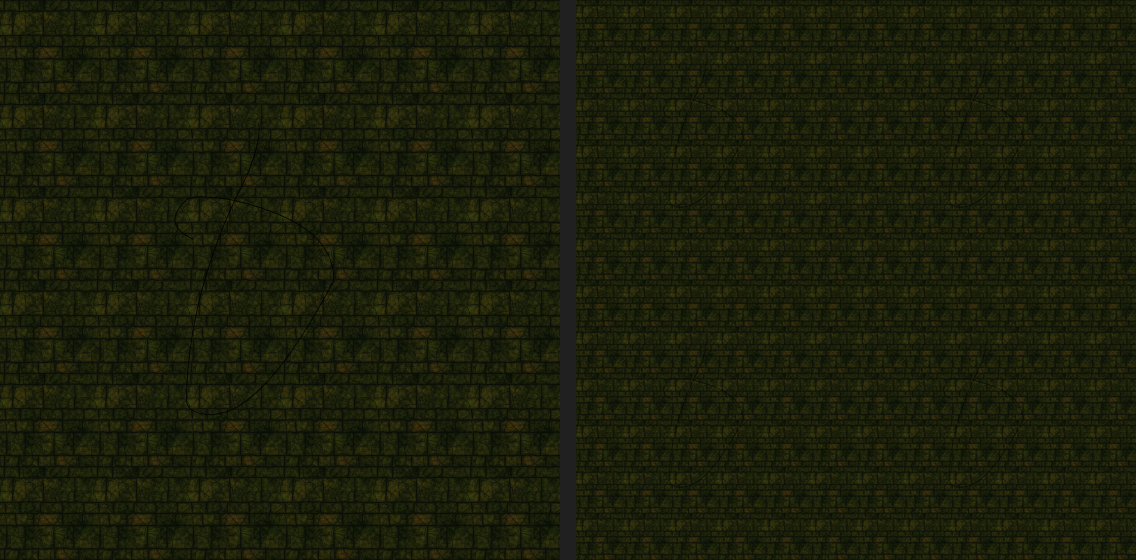
Left: one tile. Right: repeated 2 by 2.
Give the GLSL for this texture, as a WebGL 2 fragment shader.

```glsl
#version 300 es
precision highp float;
// Dark mossy wall: one square of cracked stone blocks, repeated six by six.
// Uneven courses are split into blocks, each broken up by wrapped Voronoi
// cracks and stained by wrapped gradient noise; a thin dark thread lies on top.
uniform vec2 u_resolution;
out vec4 outColor;

const float REPEATS = 6.0;
const vec3 SHADE = vec3(0.045, 0.060, 0.028);
const vec3 STONE = vec3(0.120, 0.138, 0.040);
const vec3 LIGHT = vec3(0.215, 0.212, 0.052);
const vec3 MORTAR = vec3(0.030, 0.045, 0.026);

// Courses from the bottom: lower edge, upper edge, block count, shift
const vec4 COURSES[6] = vec4[6](
    vec4(0.00, 0.12, 5.0, 0.00), vec4(0.12, 0.37, 4.0, 0.04),
    vec4(0.37, 0.50, 4.0, 0.12), vec4(0.50, 0.62, 5.0, 0.05),
    vec4(0.62, 0.88, 3.0, 0.17), vec4(0.88, 1.00, 4.0, 0.02));

// Joined quadratic curves: end, control, end, control, ...
const vec2 THREAD[15] = vec2[15](
    vec2(0.462, 0.779), vec2(0.468, 0.735), vec2(0.419, 0.642),
    vec2(0.335, 0.460), vec2(0.333, 0.285), vec2(0.335, 0.260),
    vec2(0.378, 0.260), vec2(0.470, 0.260), vec2(0.596, 0.499),
    vec2(0.598, 0.600), vec2(0.419, 0.642), vec2(0.360, 0.653),
    vec2(0.335, 0.645), vec2(0.285, 0.600), vec2(0.345, 0.573));

vec2 hash2(vec2 cell, float seed) {
    uvec3 v = uvec3(ivec3(vec3(cell, seed))) * 1664525u + 10139u;
    for (int i = 0; i < 2; i++) {
        v.x += v.y * v.z; v.y += v.z * v.x; v.z += v.x * v.y;
        v ^= v >> 16u;
    }
    return vec2(v.xy & 65535u) / 65535.0;
}

float corner(vec2 cell, vec2 offset, float period, float seed) {
    float angle = 6.2832 * hash2(mod(cell, period), seed).x;
    return dot(vec2(cos(angle), sin(angle)), offset);
}

// Gradient noise that wraps after one tile
float noise(vec2 tile, float period, float seed) {
    vec2 p = tile * period, i = floor(p), f = p - i;
    vec2 w = f * f * f * (f * (f * 6.0 - 15.0) + 10.0), e = vec2(1.0, 0.0);
    return mix(
        mix(corner(i, f, period, seed), corner(i + e, f - e, period, seed), w.x),
        mix(corner(i + e.yx, f - e.yx, period, seed), corner(i + 1.0, f - 1.0, period, seed), w.x), w.y);
}

// Wrapped Voronoi: x = distance to the nearest crack, y = shade of the piece
vec2 cracks(vec2 tile, float period, float seed) {
    vec2 p = tile * period, base = floor(p), nearCell = base, nearPoint = vec2(9.0);
    for (int k = 0; k < 9; k++) {
        vec2 cell = base + vec2(k % 3 - 1, k / 3 - 1);
        vec2 r = cell + hash2(mod(cell, period), seed) - p;
        if (dot(r, r) < dot(nearPoint, nearPoint)) { nearPoint = r; nearCell = cell; }
    }
    float gap = 9.0;
    for (int k = 0; k < 25; k++) {
        vec2 cell = nearCell + vec2(k % 5 - 2, k / 5 - 2);
        vec2 r = cell + hash2(mod(cell, period), seed) - p, d = r - nearPoint;
        if (dot(d, d) > 1e-5) gap = min(gap, dot(0.5 * (r + nearPoint), normalize(d)));
    }
    return vec2(gap / period, hash2(mod(nearCell, period), seed + 57.0).y);
}

float joint(float i, float count, float row) {
    return i + 0.5 * (hash2(vec2(mod(i, count), row), 3.0).x - 0.5);
}

// x = distance to the nearest joint, y = number of the block
vec2 blocks(vec2 tile) {
    vec2 t = fract(tile);
    int row = 0;
    while (row < 5 && t.y > COURSES[row].y) row++;
    vec4 c = COURSES[row];
    float r = float(row), x = fract(t.x - c.w) * c.z, i = floor(x);
    if (x < joint(i, c.z, r)) i -= 1.0;
    else if (x > joint(i + 1.0, c.z, r)) i += 1.0;
    float side = min(x - joint(i, c.z, r), joint(i + 1.0, c.z, r) - x) / c.z;
    return vec2(min(side, min(t.y - c.x, c.y - t.y)), mod(i, c.z) + 8.0 * r);
}

// Soft stain around a centre, wrapping at the tile border
float stain(vec2 tile, vec2 center, vec2 size) {
    vec2 d = (fract(tile - center + 0.5) - 0.5) / size;
    return exp(-dot(d, d));
}

float lineCover(float dist, float halfWidth, float pixel) {
    return 1.0 - smoothstep(halfWidth - 0.6 * pixel, halfWidth + 0.6 * pixel, dist);
}

float segmentDistance(vec2 p, vec2 a, vec2 b) {
    vec2 d = b - a;
    return length(p - a - d * clamp(dot(p - a, d) / dot(d, d), 0.0, 1.0));
}

float threadDistance(vec2 p) {
    float best = 9.0;
    vec2 last = THREAD[0];
    for (int k = 0; k < 112; k++) {
        int s = k / 16 * 2;
        float t = float(k % 16 + 1) / 16.0;
        vec2 next = mix(mix(THREAD[s], THREAD[s + 1], t), mix(THREAD[s + 1], THREAD[s + 2], t), t);
        best = min(best, segmentDistance(p, last, next));
        last = next;
    }
    return best;
}

vec3 wall(vec2 tile, float pixel) {
    vec2 bend = vec2(noise(tile, 12.0, 1.0), noise(tile, 12.0, 2.0));
    vec2 block = blocks(tile + 0.010 * bend);
    vec2 coarse = cracks(tile + 0.020 * bend, 8.0, 20.0 + block.y);
    vec2 fine = cracks(tile + 0.015 * bend, 18.0, 90.0 + block.y);
    float blockShade = hash2(vec2(block.y, 5.0), 7.0).x - 0.5;
    float grain = noise(tile, 24.0, 4.0) + 0.8 * noise(tile, 53.0, 5.0);
    float blotch = noise(tile, 5.0, 6.0);

    // Stained blocks that mark each repeat
    float rust = stain(tile, vec2(0.50, 0.43), vec2(0.13, 0.06))
               + stain(tile, vec2(0.68, 0.06), vec2(0.09, 0.07));
    float moss = stain(tile, vec2(0.60, 0.31), vec2(0.07))
               + stain(tile, vec2(0.03, 0.68), vec2(0.05));
    float damp = stain(tile, vec2(0.68, 0.75), vec2(0.19, 0.13))
               + stain(tile, vec2(0.87, 0.30), vec2(0.15));

    // Tone from deep shade to lit stone
    float tone = 0.56 + 0.25 * blockShade + 0.32 * (coarse.y - 0.5) + 0.20 * (fine.y - 0.5)
               + 0.45 * grain + 0.35 * blotch + 0.22 * rust + 0.30 * moss - 0.20 * damp;
    tone *= mix(0.60, 1.0, smoothstep(0.0, 0.035, block.x));
    tone *= 1.0 - 0.65 * lineCover(coarse.x, 0.004, pixel);
    tone *= 1.0 - 0.35 * lineCover(fine.x, 0.002, pixel);
    tone = clamp(tone, 0.0, 1.15);
    vec3 color = tone < 0.5 ? mix(SHADE, STONE, tone * 2.0) : mix(STONE, LIGHT, tone * 2.0 - 1.0);
    float warmth = 0.9 * rust - 0.7 * moss - 0.3 * damp + 0.5 * blotch + 0.3 * blockShade;
    color *= 1.0 + warmth * vec3(0.20, -0.08, 0.02);
    return mix(color, MORTAR, 0.8 * lineCover(block.x, 0.006, pixel));
}

void main() {
    vec2 uv = gl_FragCoord.xy / u_resolution;
    float pixel = 1.0 / min(u_resolution.x, u_resolution.y);
    vec3 color = wall(fract(uv * REPEATS), pixel * REPEATS);
    color *= 1.0 - 0.9 * lineCover(threadDistance(uv), 0.0008, pixel);
    outColor = vec4(color, 1.0);
}
```
